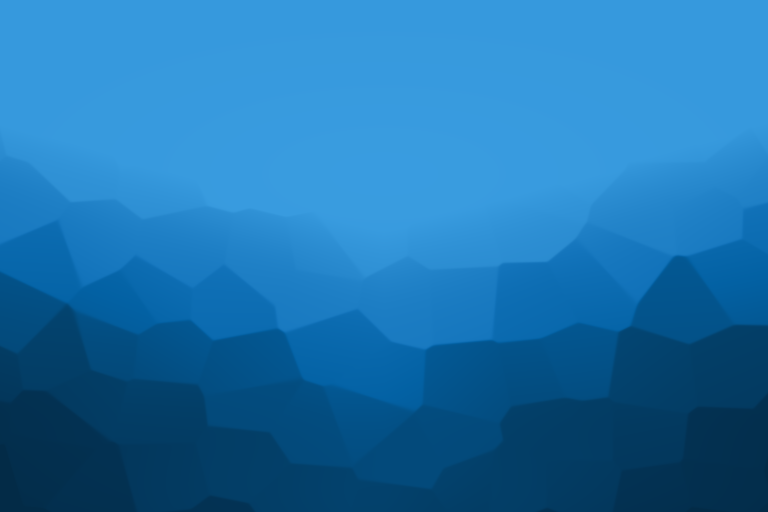
A WebGL 2 fragment shader for this background:

```glsl
#version 300 es
precision highp float;

uniform vec2 u_resolution;
out vec4 fragColor;

const vec2 CELL_GRID = vec2(11.0, 8.5);
const float LAYER_STEP = 0.13;
const float EDGE_SHARPNESS = 60.0;

vec2 hash2(vec2 p) {
    vec3 q = fract(p.xyx * vec3(0.1031, 0.1030, 0.0973));
    q += dot(q, q.yzx + 33.33);
    return fract((q.xx + q.yz) * q.zy);
}

// Depth grows downwards and towards both sides, forming a wide valley
float valleyDepth(vec2 uv) {
    float down = 1.0 - uv.y;
    float side = pow(abs(uv.x * 2.0 - 1.0), 1.15);
    float floorGlow = 0.1 * smoothstep(0.8, 1.0, down);
    return down - floorGlow + side * (0.18 + 0.12 * down);
}

// Pull a depth towards the middle of its layer to form ridges
float layered(float depth) {
    float middle = (floor(depth / LAYER_STEP) + 0.5) * LAYER_STEP;
    return mix(depth, middle, 0.5);
}

// Depth of the nearest faceted cell, blended only along its edges
float facetDepth(vec2 uv) {
    vec2 g = uv * CELL_GRID;
    vec2 base = floor(g);
    float sum = 0.0;
    float total = 0.0;
    for (int j = -2; j <= 2; j++) {
        for (int i = -2; i <= 2; i++) {
            vec2 id = base + vec2(i, j);
            vec2 rnd = hash2(id + 17.0);
            vec2 site = id + 0.5 + 0.9 * (rnd - 0.5);
            vec2 offset = g - site;
            float weight = exp(-EDGE_SHARPNESS * length(offset));
            float tilt = dot(offset, hash2(id + 71.0) - 0.5) * 0.05;
            float shade = layered(valleyDepth(site / CELL_GRID));
            shade += 0.03 * (rnd.x - 0.5) + tilt;
            sum += weight * shade;
            total += weight;
        }
    }
    return sum / total;
}

// Sky blue to deep navy
vec3 depthColor(float depth) {
    vec3 stops[7] = vec3[7](
        vec3(0.15, 0.53, 0.80),
        vec3(0.07, 0.45, 0.73),
        vec3(0.01, 0.38, 0.64),
        vec3(0.01, 0.30, 0.50),
        vec3(0.01, 0.245, 0.405),
        vec3(0.01, 0.20, 0.335),
        vec3(0.01, 0.17, 0.28));
    vec3 color = vec3(0.212, 0.60, 0.865);
    float t = (depth - 0.45) * 10.0;
    for (int i = 0; i < 7; i++) {
        color = mix(color, stops[i], clamp(t - float(i), 0.0, 1.0));
    }
    return color;
}

void main() {
    vec2 uv = gl_FragCoord.xy / u_resolution;
    float smoothDepth = valleyDepth(uv);

    // Facets emerge gradually below the clear sky
    float facetAmount = 0.7 * smoothstep(0.35, 0.7, smoothDepth);
    float depth = mix(smoothDepth, facetDepth(uv), facetAmount);
    vec3 color = depthColor(depth);

    // Faint glow above the valley
    vec2 glowOffset = (uv - vec2(0.5, 0.66)) * vec2(3.0, 5.0);
    color += 0.012 * exp(-dot(glowOffset, glowOffset));

    fragColor = vec4(color, 1.0);
}
```
